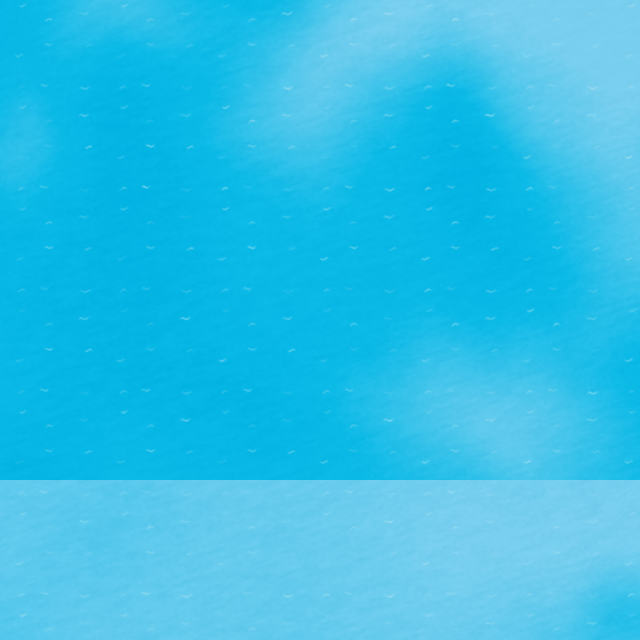
This texture is drawn by a WebGL 2 fragment shader. Its source:

```glsl
#version 300 es
precision highp float;
// Bright cyan water with soft pale patches, small tilted glints and a paler band along the bottom.

uniform vec2 u_resolution;
out vec4 fragColor;

const vec3 DEEP = vec3(0.00, 0.70, 0.89);
const vec3 CYAN = vec3(0.05, 0.73, 0.905);
const vec3 PALE = vec3(0.47, 0.81, 0.935);
const vec3 GLINT = vec3(0.72, 0.90, 0.94);
const float BAND_TOP = 0.25;
const float GLINT_CELLS = 18.9;
const float GLINT_REPEAT = 3.0;

float hash(vec2 p) {
    vec3 q = fract(p.xyx * 0.1031);
    q += dot(q, q.yzx + 33.33);
    return fract((q.x + q.y) * q.z);
}

float valueNoise(vec2 p) {
    vec2 cell = floor(p);
    vec2 f = fract(p);
    f = f * f * (3.0 - 2.0 * f);
    float low = mix(hash(cell), hash(cell + vec2(1, 0)), f.x);
    float high = mix(hash(cell + vec2(0, 1)), hash(cell + vec2(1, 1)), f.x);
    return mix(low, high, f.y);
}

mat2 rotation(float angle) {
    float c = cos(angle), s = sin(angle);
    return mat2(c, -s, s, c);
}

// Soft elliptical patch, 1 at its centre
float patchAt(vec2 p, vec2 centre, vec2 radius) {
    vec2 d = (p - centre) / radius;
    return exp(-dot(d, d));
}

// Layered sines bend the patch outlines
vec2 warp(vec2 p) {
    vec2 w = 0.018 * sin(p.yx * vec2(17.0, 14.0) + vec2(0.6, 2.1));
    return p + w + 0.009 * sin(p.yx * 37.0 + p * 11.0);
}

// Paleness of the open water, from 0 to 1
float waterTone(vec2 p) {
    float tone = 0.08 + 0.26 * valueNoise(p * 5.0 + 7.0);
    tone += 0.75 * patchAt(p, vec2(0.96, 0.98), vec2(0.32, 0.22));
    tone += 0.58 * patchAt(p, vec2(0.49, 0.85), vec2(0.15, 0.14));
    tone += 0.40 * patchAt(p, vec2(1.00, 0.67), vec2(0.12, 0.22));
    tone += 0.58 * patchAt(p, vec2(0.79, 0.33), vec2(0.21, 0.14));
    tone += 0.38 * patchAt(p, vec2(0.05, 0.78), vec2(0.08, 0.10));
    tone += 0.38 * patchAt(p, vec2(0.17, 0.97), vec2(0.13, 0.07));
    tone += 0.36 * patchAt(p, vec2(0.60, 1.00), vec2(0.20, 0.11));
    return tone - 0.32 * patchAt(p, vec2(0.74, 0.78), vec2(0.09, 0.13));
}

// Paleness of the bottom band
float bandTone(vec2 p) {
    float tone = 0.80 + 0.14 * p.x + 0.10 * (valueNoise(p * 6.0) - 0.5);
    tone += 0.10 * patchAt(p, vec2(0.78, 0.16), vec2(0.20, 0.12));
    return tone - 0.48 * patchAt(p, vec2(1.0, 0.02), vec2(0.12, 0.08));
}

// One wispy, slightly tilted dash per cell
float glints(vec2 p, float pixel) {
    vec2 grid = p * GLINT_CELLS;
    vec2 cell = floor(grid);
    vec2 key = mod(cell, GLINT_REPEAT) + 5.0;
    vec2 jitter = vec2(hash(key), hash(key + 19.0)) - 0.5;
    vec2 d = rotation(0.04 + 0.16 * hash(key + 31.0)) * (fract(grid) - 0.5 - 0.5 * jitter);
    d.y += 0.022 * sin(d.x * 24.0 + 6.0 * hash(key + 43.0));
    float halfLength = 0.13 + 0.11 * hash(key + 57.0);
    float along = 1.0 - smoothstep(0.3 * halfLength, halfLength, abs(d.x));
    float across = 1.0 - smoothstep(0.0, 0.03 + pixel * GLINT_CELLS, abs(d.y));
    float broken = 0.45 + 0.55 * valueNoise(p * vec2(190.0, 240.0));
    return along * across * broken * (0.25 + 0.75 * hash(cell + 71.0));
}

// Fine tilted streaks with a little grain, centred on 0
float ripples(vec2 p) {
    vec2 q = rotation(0.3) * p;
    float streaks = valueNoise(q * vec2(38.0, 150.0) + 40.0) - 0.5;
    float grain = valueNoise(q * vec2(170.0, 250.0) + 90.0) - 0.5;
    return 0.6 * streaks + 0.5 * grain;
}

vec3 waterColour(float tone) {
    vec3 lower = mix(DEEP, CYAN, clamp(tone / 0.35, 0.0, 1.0));
    return mix(lower, PALE, clamp((tone - 0.35) / 0.65, 0.0, 1.0));
}

void main() {
    vec2 uv = gl_FragCoord.xy / u_resolution;
    float pixel = 1.0 / u_resolution.y;
    vec2 bent = warp(uv);

    // Open water above, pale band below a crisp edge
    float band = 1.0 - smoothstep(-0.5 * pixel, 0.5 * pixel, uv.y - BAND_TOP);
    float tone = mix(waterTone(bent), bandTone(bent), band);

    // Surface detail
    float ripple = ripples(uv);
    vec3 colour = waterColour(tone + 0.07 * ripple) + 0.018 * ripple;
    colour = mix(colour, GLINT, 0.55 * glints(uv, pixel));
    fragColor = vec4(colour, 1.0);
}
```
